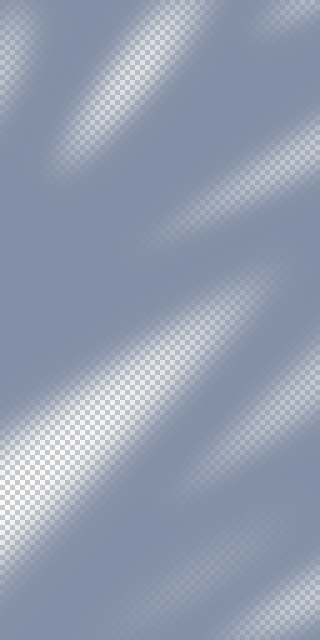
A WebGL 1 fragment shader for this background:

```glsl
precision highp float;

// A slate-blue veil over a fine grey and white checkerboard.
// Tapered diagonal streaks, each with a soft bell profile, add up as light
// and thin the veil so that the checkerboard shows through.

uniform vec2 u_resolution;

const float PI = 3.14159265;

// Soft streak growing from a faint tip to full strength at its root,
// then fading out over the same length again.
// widths: half width at the tip (x) and at the root (y).
float streak(vec2 p, vec2 tip, vec2 root, vec2 widths, float strength) {
    vec2 axis = root - tip;
    vec2 rel = p - tip;
    float along = dot(rel, axis) / dot(axis, axis);
    float across = (rel.x * axis.y - rel.y * axis.x) / length(axis);
    float width = mix(widths.x, widths.y, clamp(along, 0.0, 1.3));
    float fade = smoothstep(0.0, 1.0, along) * (1.0 - smoothstep(1.0, 2.0, along));
    return strength * fade * exp(-across * across / (width * width));
}

// Checkerboard with 64 cells per unit, counted from the top left.
// Returns 1 on light cells, 0 on dark ones, with edges one pixel wide.
float checker(vec2 p, vec2 pixel) {
    vec2 cell = vec2(p.x, 2.0 - p.y) * 64.0;
    vec2 wave = clamp(sin(PI * cell) * 2.0 / (PI * 64.0 * pixel), -1.0, 1.0);
    return 0.5 + 0.5 * wave.x * wave.y;
}

void main() {
    // The canvas spans 1 unit across and 2 units up.
    vec2 pixel = vec2(1.0, 2.0) / u_resolution;
    vec2 p = gl_FragCoord.xy * pixel;

    // Upper streaks
    float glow = streak(p, vec2(0.13, 1.40), vec2(0.424, 1.78), vec2(0.055, 0.068), 1.4);
    glow += streak(p, vec2(-0.10, 1.52), vec2(0.0, 1.79), vec2(0.06, 0.07), 0.7);
    glow += streak(p, vec2(0.74, 1.86), vec2(1.0, 2.03), vec2(0.05, 0.06), 0.5);
    glow += streak(p, vec2(0.36, 1.18), vec2(1.0, 1.55), vec2(0.04, 0.068), 0.75);

    // Broad main beam from the left edge
    glow += streak(p, vec2(0.95, 1.23), vec2(0.0, 0.43), vec2(0.055, 0.115), 3.3);

    // Lower right streaks
    glow += streak(p, vec2(0.47, 0.385), vec2(1.0, 0.82), vec2(0.04, 0.078), 0.75);
    glow += streak(p, vec2(0.23, -0.06), vec2(0.62, 0.20), vec2(0.06, 0.07), 0.16);
    glow += streak(p, vec2(0.59, -0.08), vec2(0.98, 0.14), vec2(0.05, 0.07), 0.8);

    // Light saturates smoothly as it clears the veil.
    float clearing = 1.0 - exp(-glow);
    vec3 veil = vec3(0.512, 0.562, 0.65);
    vec3 board = mix(vec3(0.8), vec3(1.0), checker(p, pixel));
    gl_FragColor = vec4(mix(veil, board, clearing), 1.0);
}
```
